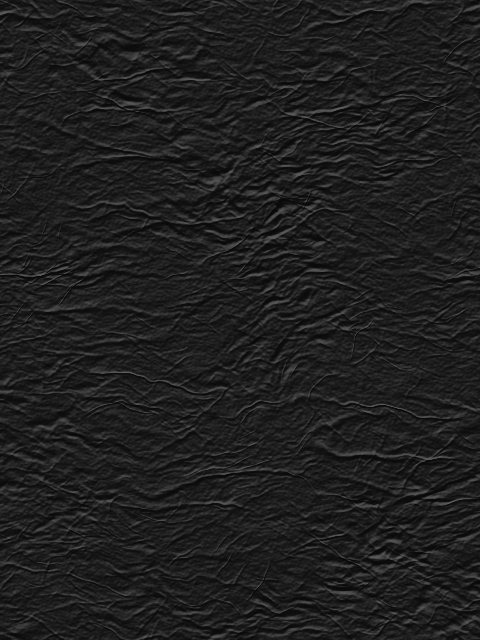
Write a WebGL 1 fragment shader that draws this texture.

```glsl
precision highp float;
// Black creased leather under light from above. A height field is summed from
// ripple patches, broken creases, hairline wrinkles and fine grain; its slope
// towards the light sets the brightness.
uniform vec2 u_resolution;

vec2 hash2(vec2 p) {
    vec2 k = vec2(dot(p, vec2(127.1, 311.7)), dot(p, vec2(269.5, 183.3)));
    return 2.0 * fract(sin(k) * 43758.5453) - 1.0;
}

// Gradient noise, roughly -0.6 to 0.6
float noise(vec2 p) {
    vec2 i = floor(p), f = p - i;
    vec2 u = f * f * f * (f * (f * 6.0 - 15.0) + 10.0);
    float a = dot(hash2(i), f);
    float b = dot(hash2(i + vec2(1.0, 0.0)), f - vec2(1.0, 0.0));
    float c = dot(hash2(i + vec2(0.0, 1.0)), f - vec2(0.0, 1.0));
    float d = dot(hash2(i + 1.0), f - 1.0);
    return mix(mix(a, b, u.x), mix(c, d, u.x), u.y);
}

vec2 rotate(vec2 p, float angle) {
    float c = cos(angle), s = sin(angle);
    return vec2(c * p.x + s * p.y, c * p.y - s * p.x);
}

// Bends straight features into flowing, slightly jagged ones
vec2 warp(vec2 p) {
    vec2 slow = vec2(noise(p * 3.0 + 3.1), noise(p * 3.0 + 17.4));
    vec2 quick = vec2(noise(p * 13.0 + 8.7), noise(p * 13.0 + 31.2));
    vec2 jagged = vec2(noise(p * 38.0 + 52.3), noise(p * 38.0 + 74.9));
    return p + 0.08 * slow + 0.022 * quick + 0.006 * jagged;
}

// Short crowded folds, strong in patches and faint between them
float ripples(vec2 p, vec2 q, float angle, float seed) {
    float patchiness = smoothstep(-0.04, 0.26, noise(p * vec2(2.8, 3.6) + seed));
    float n = noise(rotate(q, angle) * vec2(18.0, 49.0) + seed);
    float fold = 0.5 * n - 0.9 * sqrt(n * n + 0.003);
    return (0.1 + 0.9 * patchiness) * fold;
}

// Raised line along the zero contour of stretched noise, broken up by a mask
float crease(vec2 p, vec2 q, float angle, vec2 scale, float width, float seed) {
    float n = noise(rotate(q, angle) * scale + seed) / width;
    float presence = smoothstep(-0.04, 0.26, noise(p * scale.x * 1.6 + seed * 1.7));
    return presence * exp(-n * n);
}

float height(vec2 p) {
    vec2 q = warp(p);
    float h = 0.0;

    // Ripple patches at three tilts
    h += 0.037 * ripples(p, q, -0.42, 12.3);
    h += 0.035 * ripples(p, q, 0.38, 45.8);
    h += 0.035 * ripples(p, q, -0.04, 71.6);

    // Long, nearly level creases
    for (int i = 0; i < 4; i++) {
        float k = float(i);
        float angle = 0.16 * sin(k * 2.4 + 3.5);
        h += 0.0115 * crease(p, q, angle, vec2(2.0, 8.0 + k), 0.03, 20.0 + k * 13.7);
    }

    // Diagonal creases and hairline wrinkles, tilted either way in turn
    for (int i = 0; i < 5; i++) {
        float k = float(i);
        float angle = (0.2 + 0.13 * k) * (mod(k, 2.0) * 2.0 - 1.0);
        h += 0.0068 * crease(p, q, angle, vec2(3.4, 10.0), 0.025, 90.0 + k * 9.3);
        h += 0.0052 * crease(p, q, -angle, vec2(8.0, 22.0), 0.042, 150.0 + k * 7.9);
    }

    // Small wrinkles everywhere, then pebbled grain
    float wrinkle = noise(q * vec2(32.0, 66.0) + 9.4);
    h -= 0.011 * sqrt(wrinkle * wrinkle + 0.002);
    h += 0.0052 * noise(q * vec2(66.0, 98.0));
    h += 0.0042 * noise(p * vec2(135.0, 160.0) + 5.5);
    return h;
}

void main() {
    vec2 p = gl_FragCoord.xy / u_resolution.x;

    // Slope facing a light above and slightly to the left
    vec2 stride = vec2(-0.0003, 0.0009);
    float slope = (height(p - stride) - height(p + stride)) / (2.0 * length(stride));

    // Soft limit on the highlights, then an exponential tone curve
    float relief = slope / sqrt(1.0 + 0.16 * slope * slope);
    float tone = 0.112 * exp(0.5 * relief + 0.08 * noise(p * 3.0 + 60.0));
    gl_FragColor = vec4(vec3(tone), 1.0);
}
```
